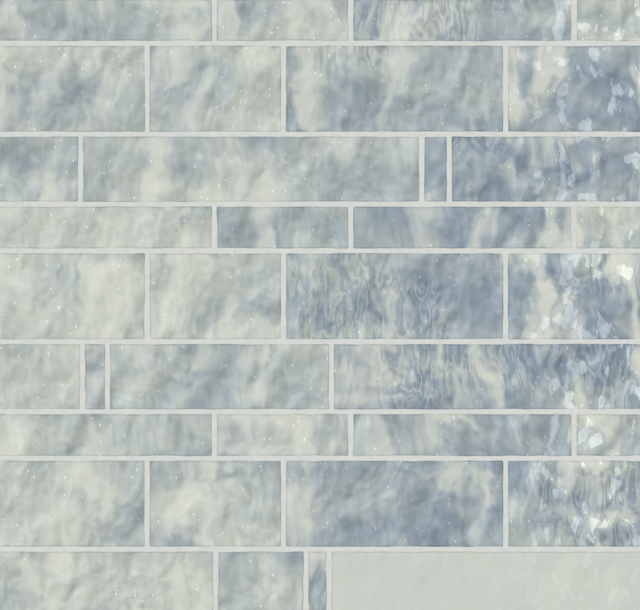
Write a Shadertoy shader that draws this texture.

```glsl
// Wall of pale blue-green glass tiles: thin, middle and tall courses with off-white grout.

const float PERIOD = 0.3242;     // height of three courses, in canvas widths
const float FIRST = 0.2370;      // lower edge of a thin course
const float THIN_TOP = 0.0729;
const float MIDDLE_TOP = 0.1823;
const float HALF_GROUT = 0.0041;

const vec3 PALE = vec3(0.760, 0.785, 0.748);
const vec3 BLUE = vec3(0.525, 0.580, 0.635);
const vec3 CREAM = vec3(0.870, 0.877, 0.822);
const vec3 GROUT = vec3(0.835, 0.845, 0.825);

float hash(vec2 p) {
    vec3 q = fract(vec3(p.xyx) * 0.1031);
    q += dot(q, q.yzx + 33.33);
    return fract((q.x + q.y) * q.z);
}

float noise(vec2 p) {
    vec2 i = floor(p), f = fract(p);
    f = f * f * (3.0 - 2.0 * f);
    float low = mix(hash(i), hash(i + vec2(1, 0)), f.x);
    float high = mix(hash(i + vec2(0, 1)), hash(i + vec2(1, 1)), f.x);
    return mix(low, high, f.y);
}

float fbm(vec2 p) {
    float sum = 0.0, gain = 0.533;
    for (int i = 0; i < 4; i++) {
        sum += gain * noise(p);
        p = mat2(1.6, 1.2, -1.2, 1.6) * p + 7.3;
        gain *= 0.5;
    }
    return sum;
}

// Three joint positions; only the middle courses change between repeats
vec3 joints(int course, float group) {
    if (course == 0) return vec3(0.335, 0.548, 0.897);
    if (course == 2) return vec3(0.230, 0.443, 0.790);
    if (group < -0.5) return vec3(0.337, 0.478, 0.514);
    return group < 0.5 ? vec3(0.129, 0.168, 0.518) : vec3(0.126, 0.659, 0.702);
}

float boxDistance(vec2 p, vec2 halfSize, float radius) {
    vec2 q = abs(p) - halfSize + radius;
    return length(max(q, 0.0)) + min(max(q.x, q.y), 0.0) - radius;
}

// Tiny bubbles trapped in the glass
float bubbles(vec2 p, float density) {
    vec2 cell = floor(p);
    vec2 spot = 0.3 + 0.4 * vec2(hash(cell + 3.1), hash(cell + 8.7));
    float radius = 0.05 + 0.12 * hash(cell + 5.2);
    float dist = length((fract(p) - spot) * vec2(1.0, 0.7));
    return step(hash(cell), density) * (1.0 - smoothstep(radius * 0.3, radius + 0.08, dist));
}

vec3 glass(vec2 p, float tint, float seed, float calm) {
    vec2 q = p + seed * vec2(37.0, 19.0);
    vec2 warp = vec2(fbm(q * 11.0), fbm(q * 11.0 + 41.0)) - 0.5;

    // Soft clouds and fine slanted brush streaks of pigment
    float cloud = fbm(q * vec2(8.0, 17.0) + 1.2 * warp);
    float streak = fbm(mat2(0.85, 0.53, -0.53, 0.85) * q * vec2(24.0, 60.0) + 2.0 * warp);
    float pigment = tint + calm * (1.0 * (cloud - 0.5) + 0.45 * (streak - 0.5));

    // Liquid contour ripples on a few tinted tiles
    float flow = fbm(q * vec2(42.0, 15.0) + warp);
    float patchy = smoothstep(0.4, 0.6, noise(q * 8.0 + 13.0));
    float rippled = step(0.55, fract(seed * 7.31)) * patchy * smoothstep(0.2, 0.6, tint);
    pigment += 0.24 * rippled * sin(32.0 * flow);
    vec3 color = mix(PALE, BLUE, clamp(pigment, 0.0, 1.0));

    // Dimpled relief, lit from the upper left
    vec2 r = q * vec2(27.0, 19.0) + warp;
    color += 0.42 * calm * (fbm(r) - fbm(r + vec2(-0.16, 0.14)));

    // Window reflections: upright bars crossed by ripples, stronger to the right
    float right = smoothstep(0.6, 1.0, p.x);
    float bars = fbm(q * vec2(24.0, 7.0) + 1.5 * warp + 23.0);
    float rungs = noise(q * vec2(14.0, 62.0) + 3.0 * warp);
    float shine = smoothstep(0.50, 0.76, bars + 0.12 * (rungs - 0.5));
    color = mix(color, CREAM, calm * shine * (0.6 + 0.25 * right));
    float glint = smoothstep(0.60, 0.70, fbm(q * vec2(60.0, 34.0) + 2.0 * warp));
    color += 0.13 * calm * glint * smoothstep(0.7, 0.95, p.x);
    return color + 0.13 * calm * bubbles(q * 105.0, 0.05);
}

void mainImage(out vec4 fragColor, in vec2 fragCoord) {
    vec2 p = fragCoord / iResolution.x;
    float pixel = 1.0 / iResolution.x;

    // Course and its vertical extent
    float group = floor((p.y - FIRST) / PERIOD);
    float base = FIRST + group * PERIOD;
    float y = p.y - base;
    int course = int(step(THIN_TOP, y) + step(MIDDLE_TOP, y));
    vec2 rows = course == 0 ? vec2(0.0, THIN_TOP)
              : course == 1 ? vec2(THIN_TOP, MIDDLE_TOP) : vec2(MIDDLE_TOP, PERIOD);

    // Tile within the course; end tiles run past the canvas
    vec3 joint = joints(course, group);
    vec2 columns = vec2(-0.05, 1.05);
    for (int i = 0; i < 3; i++) {
        if (p.x >= joint[i]) columns.x = joint[i];
        else columns.y = min(columns.y, joint[i]);
    }
    vec2 low = vec2(columns.x, base + rows.x), high = vec2(columns.y, base + rows.y);
    vec2 center = 0.5 * (low + high);
    float wobble = 0.0014 * (noise(p * 45.0) - 0.5);
    float d = boxDistance(p - center, 0.5 * (high - low) - HALF_GROUT, 0.002) + wobble;

    // Tint grows toward the right, with chance between tiles
    float seed = hash(floor(center * 200.0));
    float tint = 0.16 + 0.44 * smoothstep(0.3, 0.72, center.x);
    tint *= 1.0 - 0.5 * smoothstep(0.93, 0.97, center.x);
    tint += 0.20 * (seed - 0.45);

    // The long tile at the lower right is almost plain
    float plain = step(center.y, 0.1) * step(0.6, center.x);
    tint = mix(tint, -0.1, plain);

    // Glass with a darker rim, set in grainy grout
    vec3 color = glass(p, tint, seed, 1.0 - 0.8 * plain) + 0.025 * plain;
    color -= 0.08 * smoothstep(-0.003, 0.0, d) * (0.4 + noise(p * 60.0));
    vec3 grout = GROUT + 0.05 * (fbm(p * 150.0) - 0.5);
    color = mix(color, grout, smoothstep(-pixel, pixel, d));
    fragColor = vec4(clamp(color, 0.0, 1.0), 1.0);
}
```
